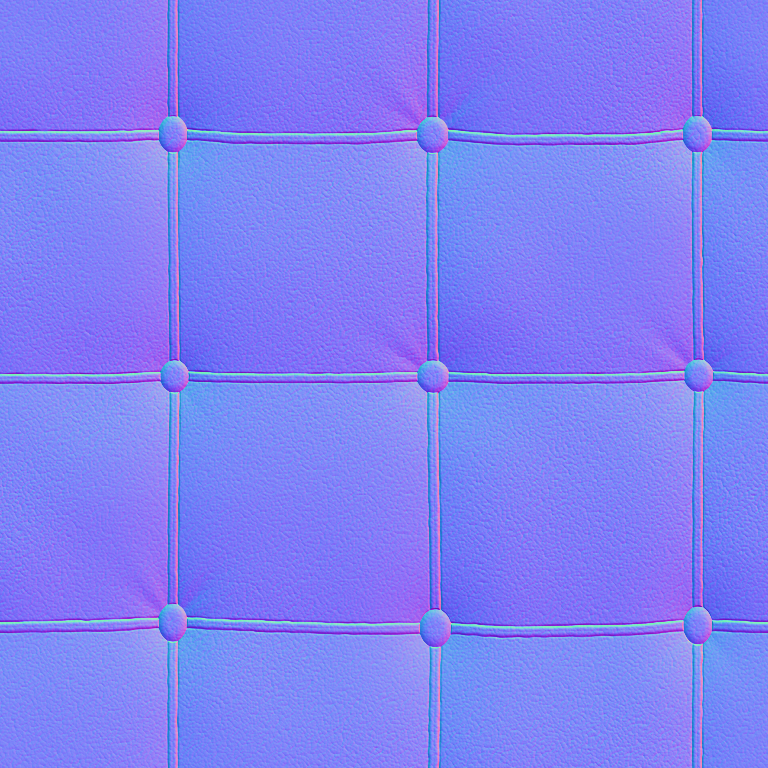
A Shadertoy shader for this texture map:

```glsl
const float PI = 3.14159;

float hash(vec2 p) {
    return fract(sin(dot(p, vec2(12.9898, 78.233))) * 43758.5453);
}

// Value noise with n cells across the canvas, wrapping at its borders
float noise(vec2 p, float n) {
    p *= n;
    vec2 i = floor(p), f = p - i;
    f = f * f * f * (f * (f * 6.0 - 15.0) + 10.0);
    vec2 a = mod(i, n), b = mod(i + 1.0, n);
    return mix(mix(hash(a), hash(vec2(b.x, a.y)), f.x),
               mix(hash(vec2(a.x, b.y)), hash(b), f.x), f.y);
}

// Small domes parted by creases, n across the canvas
float pebbles(vec2 p, float n) {
    p *= n;
    vec2 i = floor(p), f = p - i;
    float nearest = 1.0;
    for (int y = -1; y <= 1; y++)
    for (int x = -1; x <= 1; x++) {
        vec2 o = vec2(x, y), cell = mod(i + o, n);
        vec2 q = o + vec2(hash(cell), hash(cell + 5.3)) - f;
        nearest = min(nearest, dot(q, q));
    }
    return 1.0 - nearest;
}

// Sideways shift of a seam where it meets a button
float knotShift(float seam, float knot, float seed) {
    return hash(vec2(mod(seam, 3.0) + seed, mod(knot, 3.0) + 0.5)) - 0.5;
}

// Shift between buttons, with some slack in each span
float seamShift(float seam, float along, float seed, float slack) {
    float knot = floor(along), t = along - knot;
    float shift = mix(knotShift(seam, knot, seed), knotShift(seam, knot + 1.0, seed),
                      smoothstep(0.0, 1.0, t));
    float sag = 0.3 + 0.7 * hash(vec2(mod(seam, 3.0) + seed + 9.0, mod(knot, 3.0)));
    return shift - slack * sag * smoothstep(0.0, 0.3, t) * smoothstep(1.0, 0.7, t);
}

// Rounded cord between two stitched grooves, the far one deeper
float piping(float d, float wear) {
    float x = min(abs(d) / 0.0066, 1.0);
    float groove = (abs(d) - 0.0068) / 0.0013;
    float depth = 0.0021 * wear * mix(0.4, 1.0, smoothstep(-0.003, 0.003, d));
    return 0.0034 * (1.0 - x * x * x) - depth * exp(-groove * groove);
}

float height(vec2 p) {
    // Uneven three by three grid
    vec2 g = p - vec2(0.2335, 0.1732);
    g = 3.0 * (g - vec2(0.0093, 0.0162) * cos(2.0 * PI * g + vec2(2.425, -0.757)));
    vec2 id = floor(g + 0.5), f = (g - id) / 3.0;

    // Signed distances to the nearest upright and level seams
    vec2 d = f - vec2(0.004 * seamShift(id.x, g.y, 3.0, 0.3),
                      0.007 * seamShift(id.y, g.x, 17.0, 1.2));
    vec2 toButton = f - vec2(0.004 * knotShift(id.x, id.y, 3.0),
                             0.007 * knotShift(id.y, id.x, 17.0));
    float r = length(toButton);

    // Stuffed panels pulled in at the buttons
    vec2 k = max(1.0 - 6.0 * abs(d), 0.0);
    float h = -0.0085 * k.x * k.x * k.x * k.x - 0.0114 * k.y * k.y;
    h -= 0.015 * exp(-r / 0.04);
    h += 0.004 * noise(p, 8.0);

    // Soft pleats fanning out diagonally from some buttons
    float angle = atan(toButton.y, toButton.x);
    float luck = hash(mod(id, 3.0) + 31.0);
    float diagonal = sin(2.0 * angle);
    float side = 0.5 + 0.5 * cos(angle + 2.0 * PI * luck);
    h += 0.005 * luck * side * side * diagonal * diagonal
       * sin(7.0 * angle + 40.0 * luck) * smoothstep(0.0, 0.06, r) * exp(-r / 0.055);

    // Seams with ragged edges and uneven depth
    vec2 ragged = 0.0011 * (vec2(noise(p, 97.0), noise(p + 0.37, 89.0)) - 0.5);
    float wear = 0.3 + 1.1 * noise(p, 53.0);
    h += piping(d.x + ragged.x, wear) + piping(d.y + ragged.y, wear);

    // Oval button, flat in the middle
    float rim = length(toButton / vec2(0.0195, 0.0235)) + 6.0 * ragged.x;
    float x = min(rim, 1.0);
    float dome = -0.0225 + 0.0055 * (1.0 - x * x * x * x);
    h = mix(h, dome, smoothstep(1.05, 0.97, rim));

    // Fine leather grain, worn smoother in patches
    vec2 drift = 0.003 * vec2(noise(p, 50.0), noise(p + 0.61, 50.0));
    float grain = 0.00055 * pebbles(p + drift, 239.0) + 0.0003 * noise(p, 389.0);
    return h + grain * mix(0.75, 1.3, noise(p, 6.0));
}

void mainImage(out vec4 fragColor, in vec2 fragCoord) {
    vec2 p = fragCoord / iResolution.xy;
    vec2 e = vec2(0.0007, 0.0);
    vec2 slope = vec2(height(p + e.xy) - height(p - e.xy),
                      height(p + e.yx) - height(p - e.yx)) / (2.0 * e.x);

    // Surface direction encoded as colour
    vec3 normal = normalize(vec3(-slope, 1.0));
    fragColor = vec4(normal * vec3(0.5, 0.5, 0.475) + vec3(0.5, 0.505, 0.5), 1.0);
}
```
